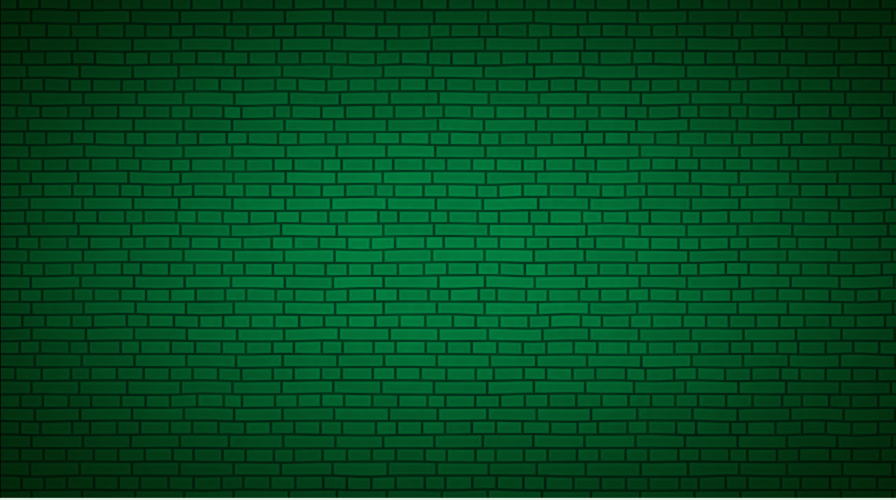
Write a WebGL 2 fragment shader that draws this pattern.

```glsl
#version 300 es
precision highp float;
// Green brick wall of alternating long and short courses under a soft oval light.

#define COLUMNS 17.7       // long bricks across
#define ROWS 38.4          // courses down, at mid height
#define ROW_STRETCH 4.0    // courses grow taller away from the middle
#define HEADER_HALF 0.22   // half width of the narrow brick, in long bricks
#define JOINT_JITTER 0.12  // irregularity of upright joints
#define JOINT_HALF 0.0024  // half mortar width, in canvas heights
#define JOINT_SHADE 0.52   // mortar brightness relative to brick
#define RIM_LIGHT 0.10     // faint highlight inside each brick edge
#define LIT_GREEN vec3(0.012, 0.470, 0.240)
#define DIM_GREEN vec3(0.010, 0.140, 0.032)
#define BORDER_LIGHT vec3(0.90, 0.95, 0.92)

uniform vec2 u_resolution;
out vec4 fragColor;

float hash(vec2 p) {
    vec3 q = fract(vec3(p.xyx) * 0.1031);
    q += dot(q, q.yzx + 33.33);
    return fract((q.x + q.y) * q.z);
}

float noise(vec2 p) {
    vec2 i = floor(p), f = fract(p);
    f = f * f * (3.0 - 2.0 * f);
    return mix(mix(hash(i), hash(i + vec2(1, 0)), f.x),
               mix(hash(i + vec2(0, 1)), hash(i + vec2(1, 1)), f.x), f.y);
}

// Position of the n-th upright joint of a course, in long bricks.
float jointX(float n, float row, bool shortCourse) {
    float jitter = (hash(vec2(n + 71.0, row + 113.0)) - 0.5) * JOINT_JITTER;
    float drift = (hash(vec2(row + 57.0, 9.0)) - 0.5) * 0.10;
    float x = n;
    if (shortCourse) {
        float side = mod(n, 2.0) * 2.0 - 1.0;
        x = floor(n * 0.5) + side * HEADER_HALF;
    }
    return x + jitter + drift;
}

// Returns distance to the nearest mortar line (x) and a random brick value (y).
vec2 bricks(vec2 uv, float aspect) {
    float down = 0.514 - uv.y;
    float v = down * (ROWS - ROW_STRETCH * down * down) + 0.5;
    v += 0.12 * (noise(uv * vec2(22.0, 24.0)) - 0.5);
    float row = floor(v);
    bool shortCourse = mod(row, 2.0) < 0.5;

    float u = uv.x * COLUMNS - 0.62;
    float first = floor(u) * (shortCourse ? 2.0 : 1.0);
    float gap = 10.0, brick = first - 2.0;
    for (int i = -2; i <= 4; i++) {
        float n = first + float(i);
        float x = jointX(n, row, shortCourse);
        gap = min(gap, abs(u - x));
        if (x < u) brick = n;
    }
    float side = gap * aspect / COLUMNS;
    float bed = (0.5 - abs(fract(v) - 0.5)) / ROWS;
    return vec2(min(side, bed * 1.1), hash(vec2(brick + 31.0, row + 87.0)));
}

void main() {
    vec2 uv = gl_FragCoord.xy / u_resolution;
    float aspect = u_resolution.x / u_resolution.y;
    float pixel = 1.0 / u_resolution.y;

    // Oval light, brightest in the middle
    float away = length((uv - vec2(0.5, 0.5)) * 2.0);
    vec3 color = mix(LIT_GREEN, DIM_GREEN, smoothstep(0.1, 1.5, away));

    // Brick tone, inner rim and mortar
    vec2 wall = bricks(uv, aspect);
    float rim = (wall.x - 0.0062) / 0.0017;
    float tone = 0.96 + 0.08 * wall.y + RIM_LIGHT * exp(-rim * rim);
    tone += 0.05 * (noise(uv * vec2(aspect, 1.0) * 90.0) - 0.5);
    float depth = JOINT_SHADE + 0.16 * (noise(uv * vec2(40.0, 30.0)) - 0.5);
    float soft = max(pixel * 0.8, 0.0016);
    float face = smoothstep(JOINT_HALF - soft, JOINT_HALF + soft, wall.x);
    color *= mix(depth, tone, face);

    // Dark left edge and thin pale strip along the bottom
    float leftEdge = 1.0 - smoothstep(0.001, 0.001 + pixel, uv.x * aspect);
    color = mix(color, vec3(0.01, 0.03, 0.03), 0.8 * leftEdge);
    float strip = 1.0 - smoothstep(0.0045 - pixel * 0.5, 0.0045 + pixel * 0.5, uv.y);
    color = mix(color, BORDER_LIGHT, strip);

    fragColor = vec4(color, 1.0);
}
```
